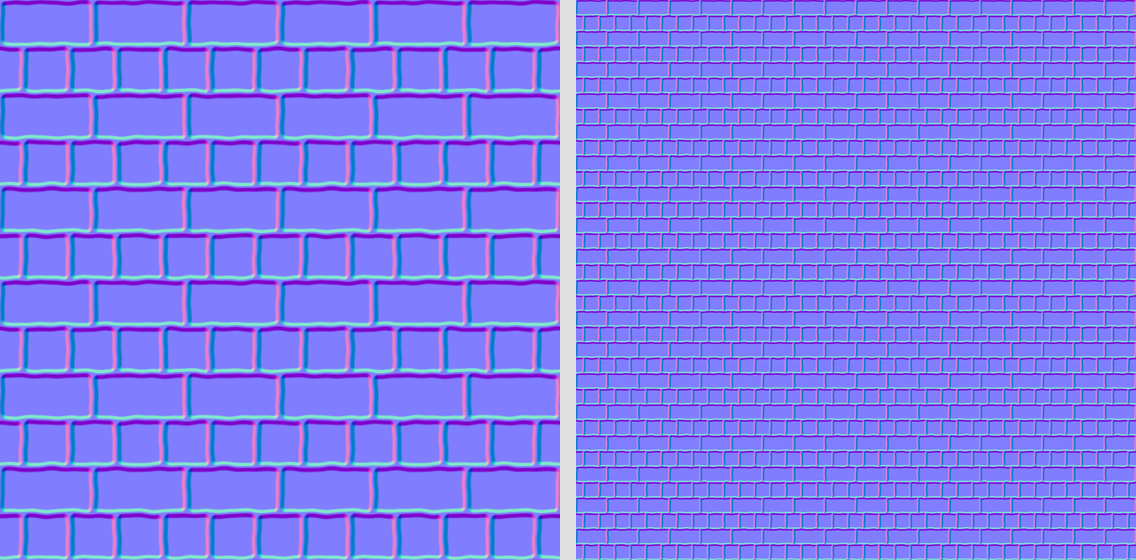
Left, the tile; right, the same tile 3 across and 3 down.
This texture map is drawn by a Shadertoy shader. Its source:

```glsl
// Tangent-space normal map of a brick wall with alternating long and short courses.

const float TAU = 6.2831853;

// Gentle hand-laid unevenness; whole-number frequencies keep it seamless.
vec2 wobble(vec2 uv) {
    vec2 a = TAU * uv;
    float x = sin(12.0 * a.y + 2.0 * a.x) + 0.7 * sin(22.0 * a.y - 6.0 * a.x + 1.3);
    float y = sin(10.0 * a.x + 4.0 * a.y + 0.6) + 0.8 * sin(16.0 * a.x - 6.0 * a.y + 2.1)
            + 0.5 * sin(26.0 * a.x + 2.0 * a.y);
    return vec2(0.007, 0.010) * vec2(x, y);
}

// Distance to a rounded brick; also returns the outward direction of its edge.
float brickEdge(vec2 p, vec2 halfSize, float radius, out vec2 outward) {
    vec2 q = abs(p) - halfSize + radius;
    outward = sign(p) * normalize(max(q, 0.0001));
    return length(max(q, 0.0)) + min(max(q.x, q.y), 0.0) - radius;
}

void mainImage(out vec4 fragColor, in vec2 fragCoord) {
    vec2 uv = fragCoord / iResolution.xy;
    vec2 wall = uv * 12.0 + wobble(uv);

    // Odd courses hold six long bricks, even courses twelve short ones.
    float isLong = mod(floor(wall.y), 2.0);
    float width = 1.0 + isLong;
    float shift = 0.5 * (1.0 - isLong);
    vec2 local = vec2(mod(wall.x + shift, width) - 0.5 * width, fract(wall.y) - 0.5);

    vec2 outward;
    float d = brickEdge(local, vec2(0.5 * width, 0.5) - 0.058, 0.07, outward);

    // Soft bevel, slightly wider and steeper on the top and left edges.
    float topLeft = clamp(outward.y - outward.x, -1.0, 1.0);
    float bevel = smoothstep(1.0, 0.25, abs(d) / (0.061 + 0.006 * topLeft));
    vec2 slope = outward * bevel * (0.46 + 0.035 * topLeft);

    // Green points down the wall, blue drops where the surface tilts.
    vec3 normalColor = vec3(0.5 + slope.x, 0.495 - slope.y, 1.0 - 0.21 * bevel);
    fragColor = vec4(normalColor, 1.0);
}
```
